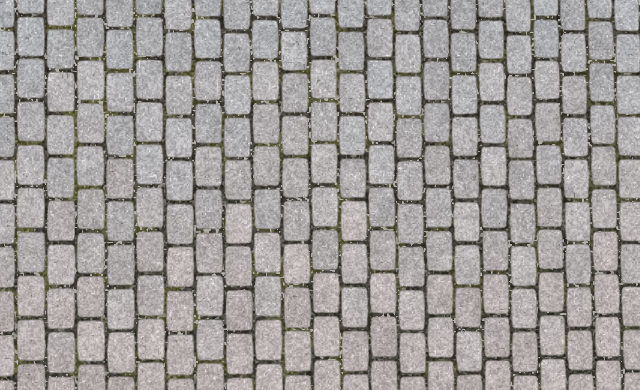
Give the GLSL for this texture, as a Shadertoy shader.

```glsl
const vec3 STONE_COOL = vec3(0.675, 0.685, 0.70);
const vec3 STONE_WARM = vec3(0.715, 0.685, 0.68);
const vec3 STONE_EDGE = vec3(0.53, 0.51, 0.50);
const vec3 SOIL = vec3(0.24, 0.23, 0.205);
const vec3 MOSS = vec3(0.36, 0.36, 0.20);
const vec3 GRIT = vec3(0.74, 0.73, 0.71);

float hash(vec2 p) {
    vec3 h = fract(p.xyx * vec3(0.1031, 0.1030, 0.0973));
    h += dot(h, h.yzx + 33.33);
    return fract((h.x + h.y) * h.z);
}

float noise(vec2 p) {
    vec2 i = floor(p), f = fract(p);
    f = f * f * (3.0 - 2.0 * f);
    return mix(mix(hash(i), hash(i + vec2(1, 0)), f.x),
               mix(hash(i + vec2(0, 1)), hash(i + vec2(1, 1)), f.x), f.y);
}

float fbm(vec2 p) {
    float sum = 0.0, weight = 0.5;
    for (int i = 0; i < 4; i++) {
        sum += weight * noise(p);
        p = p * 2.03 + 17.1;
        weight *= 0.5;
    }
    return sum / 0.9375;
}

float roundedBox(vec2 p, vec2 halfSize, float radius) {
    vec2 d = abs(p) - halfSize + radius;
    return length(max(d, 0.0)) + min(max(d.x, d.y), 0.0) - radius;
}

// Column coordinate: columns narrow to the right and fan out downwards
float columnAt(float x, float down) {
    float pitch = 0.0468 + 0.0007 * down;
    float narrowing = 0.000112;
    float disc = pitch * pitch - 4.0 * narrowing * (x - 0.0247);
    return (pitch - sqrt(disc)) / (2.0 * narrowing);
}

// Row coordinate: odd columns are raised by a third of a stone
float rowAt(float x, float down, float column) {
    float t = down - 0.073 - 0.013 * x;
    float stagger = 0.33 * mod(column, 2.0);
    float jitter = 0.07 * (hash(vec2(column, 5.0)) - 0.5);
    return t * (9.17 + 0.25 * x - 0.24 * t) + stagger + jitter;
}

// Signed distance to one barrel-sided stone
float stoneDistance(vec2 local, vec2 cell, vec2 id, vec2 p) {
    vec2 q = local * cell;
    vec2 offset = vec2(hash(id + 3.0), hash(id + 8.0)) - 0.5;
    q -= offset * vec2(0.0018, 0.0025);
    q.x += q.y * 0.025 * (hash(id + 21.0) - 0.5);
    vec2 halfSize = 0.5 * cell - vec2(0.0026, 0.0043);
    halfSize.x -= 0.014 * local.y * local.y;
    halfSize.y -= 0.004 * local.x * local.x;
    float wobble = 0.003 * (fbm(p * 75.0) - 0.5);
    return roundedBox(q, halfSize, 0.007) + wobble;
}

vec3 stoneColor(vec2 p, vec2 uv, vec2 id) {
    float warmth = clamp(1.15 - uv.y + 0.4 * (hash(id + 40.0) - 0.5), 0.0, 1.0);
    vec3 color = mix(STONE_COOL, STONE_WARM, warmth);
    color += 0.055 * (hash(id + 60.0) - 0.5);
    color += 0.08 * (fbm(p * 22.0 + id) - 0.5);
    // Mineral grain with pale and dark specks
    color += 0.17 * (noise(p * 260.0) - 0.5);
    color += 0.10 * (noise(p * 120.0) - 0.5);
    color += 0.12 * smoothstep(0.82, 0.95, noise(p * 190.0 + 9.0));
    color -= 0.14 * smoothstep(0.90, 0.98, noise(p * 150.0 + 31.0));
    return color;
}

vec3 jointColor(vec2 p, vec2 uv) {
    float mossy = smoothstep(0.48, 0.68, fbm(p * 16.0)) * mix(0.9, 0.45, uv.x);
    vec3 color = mix(SOIL, MOSS, mossy);
    color += 0.22 * (noise(p * 170.0 + 4.0) - 0.5);
    float patches = smoothstep(0.38, 0.62, noise(p * 14.0 + 50.0));
    float grit = smoothstep(0.66, 0.82, noise(p * 180.0 + 70.0));
    return mix(color, GRIT, grit * mix(0.35, 0.9, patches));
}

void mainImage(out vec4 fragColor, in vec2 fragCoord) {
    vec2 uv = fragCoord / iResolution.xy;
    float aspect = iResolution.x / iResolution.y;
    vec2 p = uv * vec2(aspect, 1.0);
    float down = 1.0 - uv.y;

    // Paving layout
    float column = columnAt(uv.x, down);
    float columnId = floor(column) + 1.0;
    float row = rowAt(uv.x, down, columnId);
    vec2 id = vec2(columnId, floor(row) + 3.0);
    vec2 local = fract(vec2(column, row)) - 0.5;
    float narrowing = 0.000224 * column;
    vec2 cell = vec2((0.0468 + 0.0007 * down - narrowing) * aspect, 0.1115);

    // Worn edges and joints
    float dist = stoneDistance(local, cell, id, p);
    float pixel = 1.0 / iResolution.y;
    float cover = 1.0 - smoothstep(-pixel, pixel, dist);
    float worn = smoothstep(-0.0045, 0.0, dist) * (0.45 + 0.4 * noise(p * 60.0));
    vec3 stone = mix(stoneColor(p, uv, id), STONE_EDGE, worn);
    fragColor = vec4(clamp(mix(jointColor(p, uv), stone, cover), 0.0, 1.0), 1.0);
}
```
